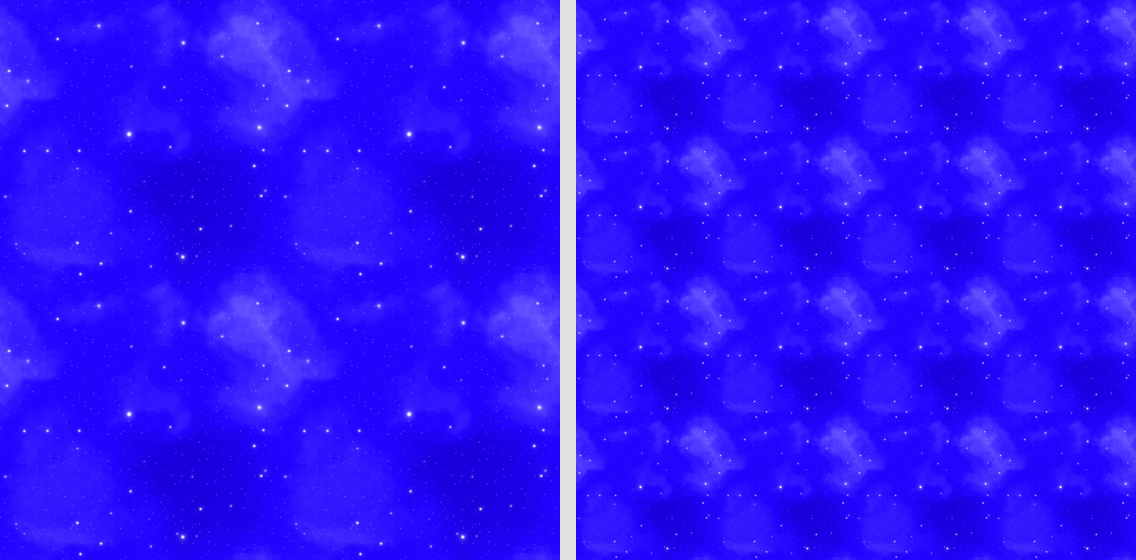
Left, the tile; right, the same tile 2 across and 2 down.
This texture is drawn by a three.js fragment shader. Its source:

```glsl
varying vec2 vUv;

const float REPEATS = 2.0;
const vec3 SKY = vec3(0.135, 0.012, 0.995);
const vec3 CLOUD_GLOW = vec3(0.25, 0.29, 0.005);
const vec3 VOID_SHADE = vec3(0.035, 0.015, 0.14);
const vec3 STAR_COLOR = vec3(0.92, 0.93, 1.0);
const float NOISE_CELLS = 4.0;
const float ROUGHNESS = 0.55;
const float WARP = 0.15;
const float WISPS = 0.75;
const float HAZE = 0.15;
const float DUST_CELLS = 41.0;
const float SMALL_CELLS = 9.0;
const float LARGE_CELLS = 5.0;

vec2 hash2(vec2 p) {
  vec3 q = fract(vec3(p.xyx + 17.0) * vec3(0.1031, 0.1030, 0.0973));
  q += dot(q, q.yzx + 33.33);
  return fract((q.xx + q.yz) * q.zy);
}

// Gradient noise that wraps after a whole number of cells
float corner(vec2 cell, vec2 offset, float period, float seed) {
  float angle = 6.28318 * hash2(mod(cell, period) + seed).x;
  return dot(vec2(cos(angle), sin(angle)), offset);
}

float gradientNoise(vec2 p, float period, float seed) {
  vec2 i = floor(p);
  vec2 f = p - i;
  vec2 u = f * f * f * (f * (f * 6.0 - 15.0) + 10.0);
  vec2 e = vec2(1.0, 0.0);
  float bottom = mix(corner(i, f, period, seed),
                     corner(i + e.xy, f - e.xy, period, seed), u.x);
  float top = mix(corner(i + e.yx, f - e.yx, period, seed),
                  corner(i + e.xx, f - e.xx, period, seed), u.x);
  return mix(bottom, top, u.y);
}

float fbm(vec2 p, float seed) {
  float sum = 0.0;
  float amplitude = 1.0;
  float period = NOISE_CELLS;
  for (int i = 0; i < 5; i++) {
    sum += amplitude * gradientNoise(p * period, period, seed);
    period *= 2.0;
    amplitude *= ROUGHNESS;
    seed += 31.0;
  }
  return sum;
}

// Soft elliptical mass on the wrapped tile
float mass(vec2 p, vec2 center, vec2 radii) {
  vec2 d = fract(p - center + 0.5) - 0.5;
  return 1.0 - smoothstep(0.1, 1.0, length(d / radii));
}

// Cloud light: positive in the nebula, negative in the voids
float nebula(vec2 p) {
  vec2 q = p + WARP * vec2(fbm(p, 3.0), fbm(p, 211.0));
  float detail = fbm(q, 401.0);
  float bright = 0.85 * mass(q, vec2(0.91, 0.88), vec2(0.17, 0.23))
               + 0.60 * mass(q, vec2(0.05, 0.81), vec2(0.18, 0.19));
  float haze = 1.2 * mass(q, vec2(0.92, 0.64), vec2(0.28, 0.24))
             + mass(q, vec2(0.52, 0.58), vec2(0.15, 0.19))
             + 0.8 * mass(q, vec2(0.24, 0.30), vec2(0.29, 0.28))
             + 0.8 * mass(q, vec2(0.63, 0.92), vec2(0.16, 0.11))
             + 0.8 * mass(q, vec2(0.34, 0.90), vec2(0.14, 0.12))
             + 0.8 * mass(q, vec2(0.21, 0.08), vec2(0.14, 0.10));
  float voids = 0.95 * mass(q, vec2(0.64, 0.36), vec2(0.32, 0.24))
              + 0.60 * mass(q, vec2(0.78, 0.15), vec2(0.33, 0.21));
  return (bright + 0.34 * haze) * (1.0 + WISPS * detail) + HAZE * detail - voids;
}

// One jittered star per occupied cell; x is the core, y the halo
vec2 stars(vec2 p, float cells, float share, float radius, float margin, float seed) {
  vec2 cell = floor(p * cells);
  vec2 id = mod(cell, cells) + seed;
  vec2 spot = mix(vec2(margin), vec2(1.0 - margin), hash2(id));
  vec2 traits = hash2(id + 97.0);
  float d = length(p * cells - cell - spot) / cells;
  float size = radius * mix(0.75, 1.2, traits.y);
  float glow = step(traits.x, share) * mix(0.3, 1.0, traits.y);
  return glow * vec2(exp(-d * d / (size * size)),
                     exp(-d * d / (size * size * 7.0)));
}

void main() {
  vec2 p = fract(vUv * REPEATS);

  // Sky, clouds and voids
  float light = nebula(p);
  vec3 color = SKY + CLOUD_GLOW * clamp(light, 0.0, 1.15)
             + VOID_SHADE * clamp(light, -1.0, 0.0);

  // Faint dust, small stars and large stars with halos
  float dust = 0.30 * stars(p, DUST_CELLS, 0.45, 0.0021, 0.1, 503.0).x;
  vec2 small = stars(p, SMALL_CELLS, 0.42, 0.0040, 0.12, 607.0);
  vec2 large = stars(p, LARGE_CELLS, 0.28, 0.0062, 0.2, 709.0);
  float starlight = dust + small.x + 0.08 * small.y + 1.2 * large.x + 0.22 * large.y;
  color = mix(max(color, 0.0), STAR_COLOR, clamp(starlight, 0.0, 1.0));

  gl_FragColor = vec4(color, 1.0);
}
```
